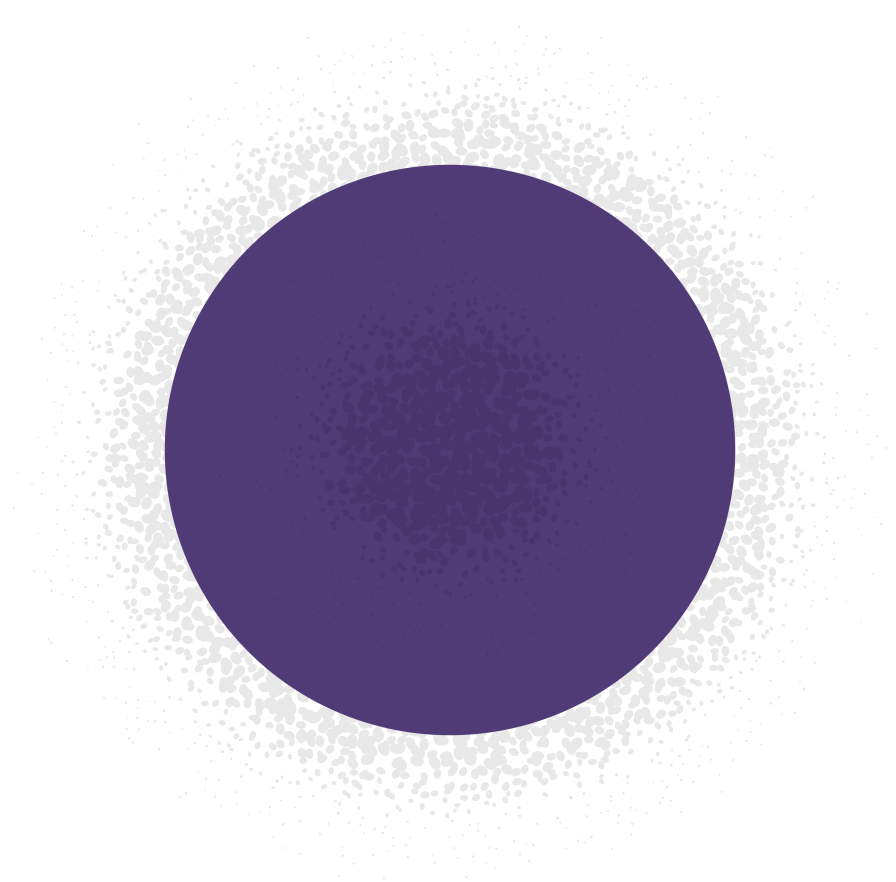
A Shadertoy shader for this background:

```glsl
// Draws a violet disc with a grey speckled halo and a dark speckled core on white.

#define DISC_CENTER vec2(0.5102, 0.4898)
#define CORE_CENTER vec2(0.509, 0.497)
#define DISC_RADIUS 0.3234
#define CELLS 86.0
#define JITTER 0.85
#define BLEND 0.07
#define HALO_FADE vec3(0.345, 0.445, 0.515)
#define CORE_FADE vec3(0.070, 0.205, 0.290)
#define HALO_DOT 0.57
#define CORE_DOT 0.68

const vec3 WHITE = vec3(1.0);
const vec3 GREY = vec3(0.908);
const vec3 VIOLET = vec3(0.312, 0.230, 0.468);
const vec3 DARK_VIOLET = vec3(0.287, 0.208, 0.420);

vec3 hash3(vec2 cell) {
    vec3 q = fract(cell.xyx * vec3(0.1031, 0.1030, 0.0973));
    q += dot(q, q.yxz + 33.33);
    return fract((q.xxy + q.yzz) * q.zyx);
}

float smoothMin(float a, float b) {
    float h = max(BLEND - abs(a - b), 0.0) / BLEND;
    return min(a, b) - h * h * BLEND * 0.25;
}

// Coverage of scattered dots; fade holds the radii of full size, small size, none.
float speckles(vec2 p, vec2 center, vec3 fade, float dotSize, float seed) {
    vec2 grid = (p - center) * CELLS;
    vec2 home = floor(grid);
    float dist = 1.0;
    for (int y = -1; y <= 1; y++) {
        for (int x = -1; x <= 1; x++) {
            vec2 cell = home + vec2(x, y);
            vec3 rnd = hash3(cell + seed);
            vec2 pos = cell + 0.5 + JITTER * (rnd.xy - 0.5);

            // Dots shrink and thin out with distance from the center
            float reach = length(pos) / CELLS;
            float thin = smoothstep(fade.x, fade.y, reach);
            float chance = mix(1.0, 0.4, thin) * (1.0 - smoothstep(fade.y, fade.z, reach));
            if (fract(rnd.z * 17.0) > chance) continue;
            float radius = mix(dotSize, 0.11, thin) * mix(0.65, 1.1, rnd.z);

            // Slightly stretched along a random direction
            float angle = 6.2832 * fract(rnd.x * 13.0);
            vec2 axis = vec2(cos(angle), sin(angle));
            vec2 d = grid - pos;
            d = vec2(dot(d, axis) * 0.86, dot(d, vec2(-axis.y, axis.x)) * 1.14);
            dist = smoothMin(dist, length(d) - radius);
        }
    }
    float soft = 0.6 * CELLS / iResolution.y;
    return 1.0 - smoothstep(-soft, soft, dist);
}

void mainImage(out vec4 fragColor, in vec2 fragCoord) {
    vec2 p = fragCoord / iResolution.y;

    // Halo on white
    float halo = speckles(p, DISC_CENTER, HALO_FADE, HALO_DOT, 211.0);
    vec3 color = mix(WHITE, GREY, halo);

    // Disc with its dark core
    float core = speckles(p, CORE_CENTER, CORE_FADE, CORE_DOT, 457.0);
    vec3 discColor = mix(VIOLET, DARK_VIOLET, core);
    float edge = length(p - DISC_CENTER) - DISC_RADIUS;
    float soft = 0.7 / iResolution.y;
    color = mix(color, discColor, 1.0 - smoothstep(-soft, soft, edge));

    fragColor = vec4(color, 1.0);
}
```
